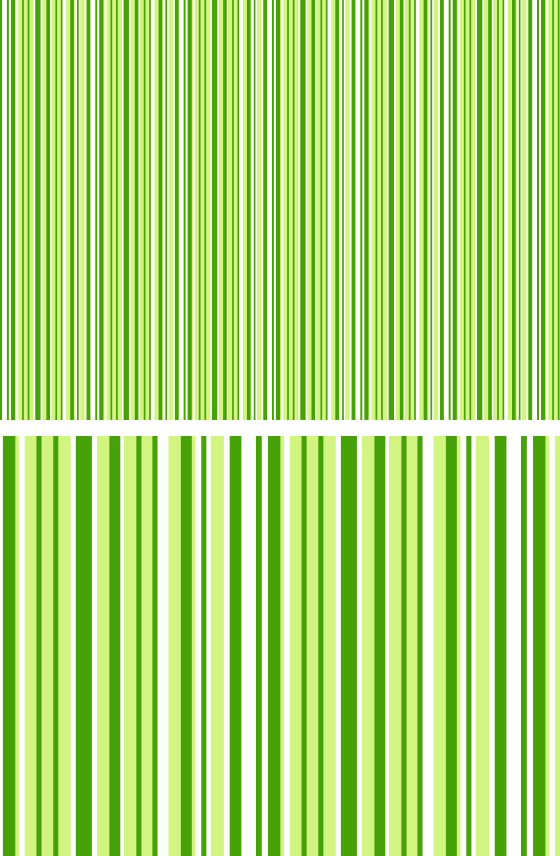
Top: the whole. Bottom: its middle third, enlarged.
This pattern is drawn by a Shadertoy shader. Its source:

```glsl
// Vertical barcode-like stripes in white, lime and leaf green.
// One repeat is a white ground with lime bands and green bars laid over it;
// each band is filtered by its exact overlap with the pixel's width.

const float CANVAS_UNITS = 1152.0;  // stripe units across the canvas
const float PERIOD = 181.75;        // width of one repeat: about 6.34 across
const float OFFSET = 384.0;         // where a repeat begins, in stripe units

const vec3 WHITE = vec3(0.99, 1.0, 0.98);
const vec3 LIME  = vec3(0.82, 0.96, 0.50);
const vec3 GREEN = vec3(0.28, 0.63, 0.03);

// Left and right edges within one repeat; lime runs on beneath the green.
const vec2 LIME_BANDS[6] = vec2[6](
    vec2(8.0, 13.0), vec2(17.0, 48.5), vec2(66.5, 78.0),
    vec2(85.0, 106.0), vec2(115.5, 134.0), vec2(144.5, 153.5));

const vec2 GREEN_BARS[11] = vec2[11](
    vec2(2.0, 10.5), vec2(25.0, 28.5), vec2(36.5, 40.0), vec2(52.0, 63.0),
    vec2(75.0, 82.5), vec2(93.5, 97.0), vec2(104.5, 108.0), vec2(124.0, 131.5),
    vec2(138.0, 141.5), vec2(157.5, 165.5), vec2(175.5, 179.5));

// Fraction of a pixel centred on x that lies inside the band.
float coverage(float x, vec2 band, float pixelWidth) {
    float left  = max(x - 0.5 * pixelWidth, band.x);
    float right = min(x + 0.5 * pixelWidth, band.y);
    return clamp((right - left) / pixelWidth, 0.0, 1.0);
}

void mainImage(out vec4 fragColor, in vec2 fragCoord) {
    float pixelWidth = CANVAS_UNITS / iResolution.x;
    float x = mod(fragCoord.x * pixelWidth - OFFSET, PERIOD);

    // Sum the disjoint bands of each colour
    float lime = 0.0;
    for (int i = 0; i < LIME_BANDS.length(); i++)
        lime += coverage(x, LIME_BANDS[i], pixelWidth);

    float green = 0.0;
    for (int i = 0; i < GREEN_BARS.length(); i++)
        green += coverage(x, GREEN_BARS[i], pixelWidth);

    // Layer lime, then green, over the white ground
    vec3 color = mix(WHITE, LIME, min(lime, 1.0));
    color = mix(color, GREEN, min(green, 1.0));
    fragColor = vec4(color, 1.0);
}
```
